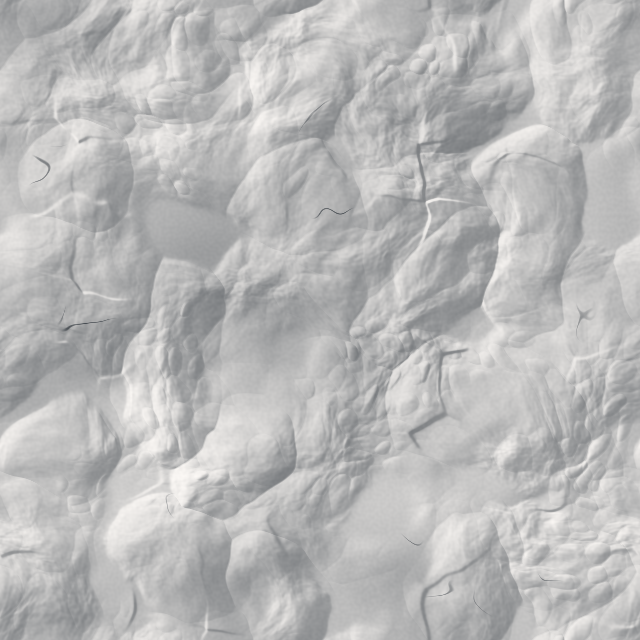
Write a WebGL 2 fragment shader that draws this texture.

```glsl
#version 300 es
precision highp float;
// Rough white plaster: merging mounds, angular flakes, rubble and hairline cracks in raking light.

uniform vec2 u_resolution;
out vec4 fragColor;

const float TAU = 6.2832;
const vec2 TO_LIGHT = vec2(-0.8, 0.6);

float hash(vec2 p, float seed) {
    return fract(sin(dot(p, vec2(127.1, 311.7)) + seed * 74.7) * 43758.5453);
}

float cornerSlope(vec2 id, vec2 offset, float n, float seed) {
    float angle = TAU * hash(mod(id, n), seed);
    return dot(vec2(cos(angle), sin(angle)), offset);
}

// Gradient noise that wraps after n cells
float noise(vec2 p, float n, float seed) {
    vec2 i = floor(p * n), f = p * n - i;
    vec2 u = f * f * f * (f * (f * 6.0 - 15.0) + 10.0);
    vec2 e = vec2(1.0, 0.0);
    float low = mix(cornerSlope(i, f, n, seed), cornerSlope(i + e.xy, f - e.xy, n, seed), u.x);
    float high = mix(cornerSlope(i + e.yx, f - e.yx, n, seed), cornerSlope(i + e.xx, f - e.xx, n, seed), u.x);
    return mix(low, high, u.y);
}

float fbm(vec2 p, float n, float seed) {
    float sum = 0.0, amplitude = 1.0;
    for (int i = 0; i < 5; i++) {
        sum += amplitude * noise(p, n, seed + float(i));
        n *= 2.0;
        amplitude *= 0.43;
    }
    return sum;
}

vec2 warp(vec2 p, float n, float amount, float seed) {
    return p + amount * vec2(noise(p, n, seed), noise(p, n, seed + 0.5));
}

// Positive part of x with a corner rounded over the given softness
float softPositive(float x, float softness) {
    return 0.5 * (x + sqrt(x * x + softness * softness));
}

// Rounded, randomly stretched mounds on an n by n wrapping grid
float lumps(vec2 p, float n, float seed, float ground) {
    vec2 g = p * n, cell = floor(g);
    float top = ground;
    for (int y = -1; y <= 1; y++) {
        for (int x = -1; x <= 1; x++) {
            vec2 corner = cell + vec2(x, y), id = mod(corner, n);
            vec2 jitter = vec2(hash(id, seed), hash(id, seed + 1.0)) - 0.5;
            vec2 d = g - corner - 0.5 - 0.7 * jitter;
            float angle = TAU * hash(id, seed + 2.0);
            float stretch = 0.45 * hash(id, seed + 3.0);
            float radius = mix(0.3, 0.55, hash(id, seed + 4.0));
            float rise = mix(0.4, 1.0, hash(id, seed + 5.0));
            vec2 axis = vec2(cos(angle), sin(angle));
            d -= axis * clamp(dot(d, axis), -stretch, stretch);
            top = max(top, rise * (1.0 - dot(d, d) / (radius * radius)));
        }
    }
    return top;
}

// Tilted plates with angular, slightly softened edges
float flakes(vec2 p, float n, float seed) {
    vec2 g = p * n, cell = floor(g);
    float sum = 0.0, total = 0.0;
    for (int y = -1; y <= 1; y++) {
        for (int x = -1; x <= 1; x++) {
            vec2 corner = cell + vec2(x, y), id = mod(corner, n);
            vec2 center = 0.15 + 0.7 * vec2(hash(id, seed), hash(id, seed + 1.0));
            vec2 tilt = 3.0 * vec2(hash(id, seed + 2.0), hash(id, seed + 3.0)) - 1.5;
            vec2 d = g - corner - center;
            float weight = exp(-40.0 * dot(d, d));
            sum += weight * (hash(id, seed + 4.0) + dot(tilt, d));
            total += weight;
        }
    }
    return sum / total;
}

float height(vec2 p) {
    vec2 q = warp(warp(p, 5.0, 0.05, 1.0), 13.0, 0.018, 2.0);
    q = warp(q, 40.0, 0.004, 3.0);
    float patches = smoothstep(-0.15, 0.25, noise(p, 4.0, 11.0));
    float rubble = smoothstep(-0.02, 0.25, noise(p, 6.0, 12.0));
    float broken = smoothstep(0.02, 0.25, noise(p, 5.0, 16.0));

    // Some mound borders stay crisp, others melt into the ground
    float softness = mix(0.06, 0.7, smoothstep(-0.25, 0.15, noise(p, 7.0, 17.0)));
    float erosion = mix(0.4, 0.75, patches) * fbm(q, 8.0, 20.0);
    float mounds = softPositive(lumps(q, 5.0, 4.0, -0.5) + erosion + 0.12, softness);
    float cover = max(smoothstep(0.0, 0.25, mounds), patches);

    float h = 0.037 * mounds + 0.075 * noise(p, 3.0, 13.0);
    h += cover * mix(0.4, 1.0, patches) * 0.009 * lumps(q, 11.0, 14.0, 0.0);
    h += cover * rubble * 0.0045 * lumps(q, 29.0, 15.0, 0.0);
    return h + broken * 0.006 * flakes(q, 9.0, 31.0);
}

// Slope facing the light, positive where lit
float litSlope(vec2 p, float reach) {
    vec2 stepToLight = TO_LIGHT * reach;
    return (height(p - stepToLight) - height(p + stepToLight)) / (2.0 * reach);
}

// Sparse hairlines along the zero contour of a noise field
float cracks(vec2 p) {
    float field = noise(p, 6.0, 41.0) + 0.3 * noise(p, 24.0, 42.0);
    float presence = smoothstep(0.32, 0.45, noise(p, 7.0, 43.0));
    return presence * (1.0 - smoothstep(0.002, 0.014, abs(field)));
}

vec3 plasterColor(float tone) {
    return vec3(tone) + (tone - 0.72) * vec3(0.05, 0.0, -0.05);
}

void main() {
    vec2 p = gl_FragCoord.xy / u_resolution;
    float tone = 0.727 + 0.205 * tanh(1.35 * litSlope(p, 0.0018));
    tone += 0.1 * noise(p, 3.0, 52.0) + 0.08 * noise(p, 6.0, 53.0);
    tone += 0.025 * noise(p, 170.0, 51.0);
    tone -= 0.3 * cracks(p);
    fragColor = vec4(plasterColor(tone), 1.0);
}
```
